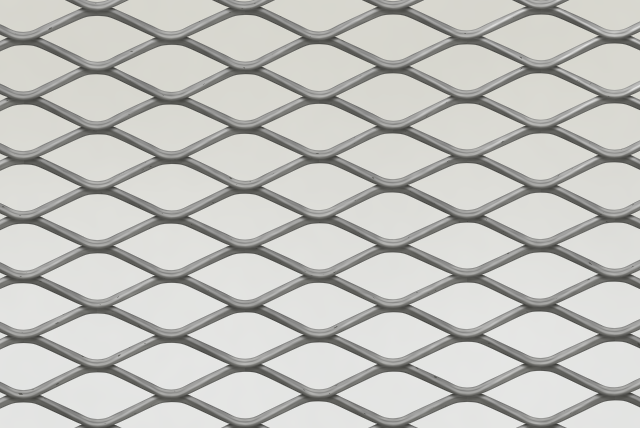
Reproduce this pattern procedurally as a WebGL 1 fragment shader.

```glsl
precision highp float;

uniform vec2 u_resolution;

// Lengths are fractions of the canvas height.
const vec2 ORIGIN = vec2(0.055, 0.078);
const float PITCH = 0.3453;        // width of one diamond
const float ROW_STEP = 0.0696;     // half the height of one diamond
const float TILT = 0.003;
const float WOBBLE = 0.004;
const float RISE = 0.0637;         // climb from valley to peak
const float VALLEY_END = 0.016;
const float PEAK_START = 0.149;
const float CORNER = 0.018;
const float HALF_VALLEY = 0.0108;
const float HALF_SLOPE = 0.0122;
const float SHADOW_REACH = 0.013;
const float GRAIN = 0.12;
const float SIDE_LIGHT = 0.055;

const vec3 BACK_TOP = vec3(0.845, 0.842, 0.812);
const vec3 BACK_BOTTOM = vec3(0.895, 0.898, 0.892);
const vec3 FACE = vec3(0.585, 0.585, 0.58);
const vec3 UNDERSIDE = vec3(0.41, 0.41, 0.395);
const vec3 LIP = vec3(0.69, 0.69, 0.68);
const vec3 CREASE = vec3(0.22, 0.22, 0.20);

vec2 gradientAt(vec2 cell) {
  vec3 q = fract(cell.xyx * vec3(0.1031, 0.1030, 0.0973));
  q += dot(q, q.yzx + 33.33);
  return 2.0 * fract((q.xx + q.yz) * q.zy) - 1.0;
}

float gradientNoise(vec2 p) {
  vec2 i = floor(p);
  vec2 f = fract(p);
  vec2 w = f * f * f * (f * (f * 6.0 - 15.0) + 10.0);
  vec2 e = vec2(1.0, 0.0);
  float a = dot(gradientAt(i), f);
  float b = dot(gradientAt(i + e.xy), f - e.xy);
  float c = dot(gradientAt(i + e.yx), f - e.yx);
  float d = dot(gradientAt(i + e.xx), f - e.xx);
  return mix(mix(a, b, w.x), mix(c, d, w.x), w.y);
}

// Zero below the origin, linear above it, with a rounded bend.
float softRamp(float x) {
  return 0.5 * (x + sqrt(x * x + CORNER * CORNER * 0.5));
}

float strandHeight(float fromValley) {
  float slope = RISE / (PEAK_START - VALLEY_END);
  return slope * (softRamp(fromValley - VALLEY_END) - softRamp(fromValley - PEAK_START));
}

vec3 background(vec2 p) {
  vec3 color = mix(BACK_BOTTOM, BACK_TOP, smoothstep(0.1, 0.95, p.y));
  return color + 0.012 * gradientNoise(p * 3.0) + 0.006 * gradientNoise(p * 21.0);
}

// v runs from -1 at the lower edge to 1 at the upper edge.
vec3 strandColor(vec2 p, float x, float v, float id, float row) {
  float away = abs(x);
  float cap = 1.0 - smoothstep(0.018, 0.045, away);
  float gloss = smoothstep(0.75, 1.5, p.x) * smoothstep(0.35, 1.0, p.y);

  // Lit face above, darker cut edge below, widening toward the peak
  float fold = mix(-0.4, 0.15, smoothstep(0.02, 0.15, away));
  vec3 color = mix(UNDERSIDE, FACE + 0.09 * gloss, smoothstep(fold - 0.2, fold + 0.2, v));
  float ridge = exp(-pow((v - fold - 0.35) / 0.2, 2.0));
  color += (0.07 + 0.12 * gloss) * ridge * (1.0 - cap);
  color += SIDE_LIGHT * sin(6.28319 * x / PITCH);

  // Rounded lip at the valley
  vec3 lip = mix(UNDERSIDE, LIP + 0.08 * gloss, smoothstep(-0.75, -0.2, v));
  lip *= 1.0 - 0.22 * exp(-pow((v - 0.25) / 0.18, 2.0));
  color = mix(color, lip, cap * 0.85);
  color *= 1.0 - 0.22 * smoothstep(0.65, 1.0, abs(v));

  // Drawn grain, uneven tone and dark nicks
  vec2 along = vec2(x + id * 1.37, row * 3.71);
  color *= 1.0 + GRAIN * gradientNoise(vec2(along.x * 45.0, v * 2.5 + along.y));
  color *= 1.0 + 0.14 * gradientNoise(vec2(along.x * 9.0, along.y + 0.4));
  float nick = smoothstep(0.4, 0.6, gradientNoise(vec2(along.x * 70.0, v * 1.6 + along.y + 5.3)));
  return mix(color, CREASE, 0.55 * nick);
}

void main() {
  vec2 p = gl_FragCoord.xy / u_resolution.y;
  float pixel = 1.0 / u_resolution.y;
  vec3 color = background(p);
  float metal = 0.0;
  float baseRow = floor((p.y - ORIGIN.y) / ROW_STEP);

  // Paint upward so each valley overlaps the peak beneath it
  for (int i = 0; i < 4; i++) {
    float row = baseRow - 1.0 + float(i);
    float u = (p.x - ORIGIN.x) / PITCH - 0.5 * mod(row, 2.0);
    float id = floor(u + 0.5);
    float x = (u - id) * PITCH;
    float center = ORIGIN.y + row * ROW_STEP + TILT * (0.05 - p.x) * -1.0 + strandHeight(abs(x));
    center += WOBBLE * gradientNoise(vec2(p.x * 6.0, row * 1.7 + 0.37));
    float halfWidth = mix(HALF_VALLEY, HALF_SLOPE, smoothstep(0.02, 0.05, abs(x)));
    float offset = p.y - center;

    // Contact shadow on the strand behind
    float below = -offset - halfWidth;
    float shade = metal * step(offset, 0.0) * (1.0 - smoothstep(0.0, SHADOW_REACH, below));
    shade *= mix(0.4, 0.85, smoothstep(0.012, 0.035, abs(x)));
    color = mix(color, CREASE * 0.8, shade);

    float cover = clamp(0.5 + 0.9 * (halfWidth - abs(offset)) / pixel, 0.0, 1.0);
    vec3 steel = strandColor(p, x, clamp(offset / halfWidth, -1.0, 1.0), id, row);
    color = mix(color, steel, cover);
    metal = max(metal, cover);
  }

  gl_FragColor = vec4(clamp(color, 0.0, 1.0), 1.0);
}
```
